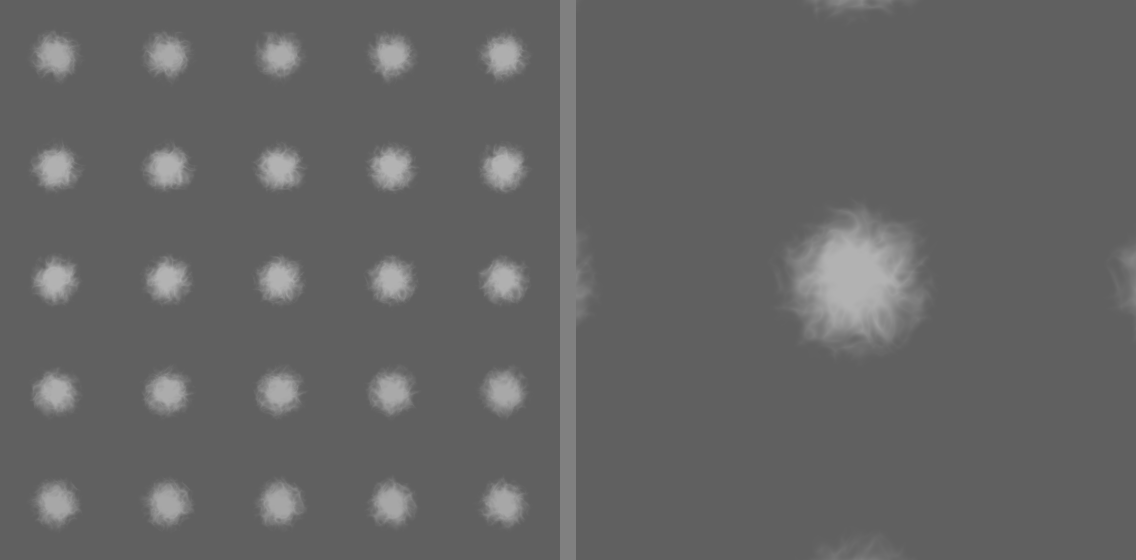
Left: the whole. Right: its middle third, enlarged.
Give the GLSL for this pattern, as a three.js fragment shader.

```glsl
// Five by five grid of soft pale smoke puffs on grey, slowly evolving from cell to cell.
varying vec2 vUv;

const float LOOP = 6.0; // noise period along the evolution axis

vec3 gradientAt(vec3 corner) {
  corner.z = mod(corner.z, LOOP);
  vec3 h = vec3(dot(corner, vec3(127.1, 311.7, 74.7)),
                dot(corner, vec3(269.5, 183.3, 246.1)),
                dot(corner, vec3(113.5, 271.9, 124.6)));
  return normalize(fract(sin(h) * 43758.55) * 2.0 - 1.0);
}

// Gradient noise, about -0.6 to 0.6, periodic in z
float gradientNoise(vec3 p) {
  vec3 cell = floor(p), f = p - cell;
  vec3 fade = f * f * f * (f * (f * 6.0 - 15.0) + 10.0);
  float sum = 0.0;
  for (int i = 0; i < 8; i++) {
    float n = float(i);
    vec3 corner = vec3(mod(n, 2.0), mod(floor(n / 2.0), 2.0), floor(n / 4.0));
    vec3 w = mix(1.0 - fade, fade, corner);
    sum += w.x * w.y * w.z * dot(gradientAt(cell + corner), f - corner);
  }
  return sum;
}

// Creased noise: sharp folds between rounded lobes
float billow(vec3 p) {
  return abs(gradientNoise(p)) + 0.5 * abs(gradientNoise(vec3(p.xy * 2.1 + 7.3, p.z)));
}

// Opacity of one puff, p measured in cells from its centre
float puff(vec2 p, float phase) {
  vec2 warp = vec2(gradientNoise(vec3(p * 9.0 + 20.0, phase)),
                   gradientNoise(vec3(p * 9.0 + 40.0, phase)));
  vec2 q = p + 0.04 * warp;
  float folds = billow(vec3(q * 13.0 + 60.0, phase)) - 0.3;
  float wisps = gradientNoise(vec3(q * 24.0 + 90.0, phase));
  float r = length(q) + 0.085 * folds + 0.022 * wisps;
  return 1.0 - smoothstep(0.055, 0.245, r);
}

void main() {
  vec2 grid = vUv * 5.0;
  vec2 id = min(floor(grid), 4.0);

  // Cells run in reading order from the top left and loop back to the first
  float turn = (id.x + 5.0 * (4.0 - id.y)) / 25.0;
  float density = puff(grid - id - 0.5, turn * LOOP);
  float strength = 0.3 + 0.025 * cos(6.2832 * (turn - 0.38));

  gl_FragColor = vec4(vec3(0.378 + strength * density), 1.0);
}
```
